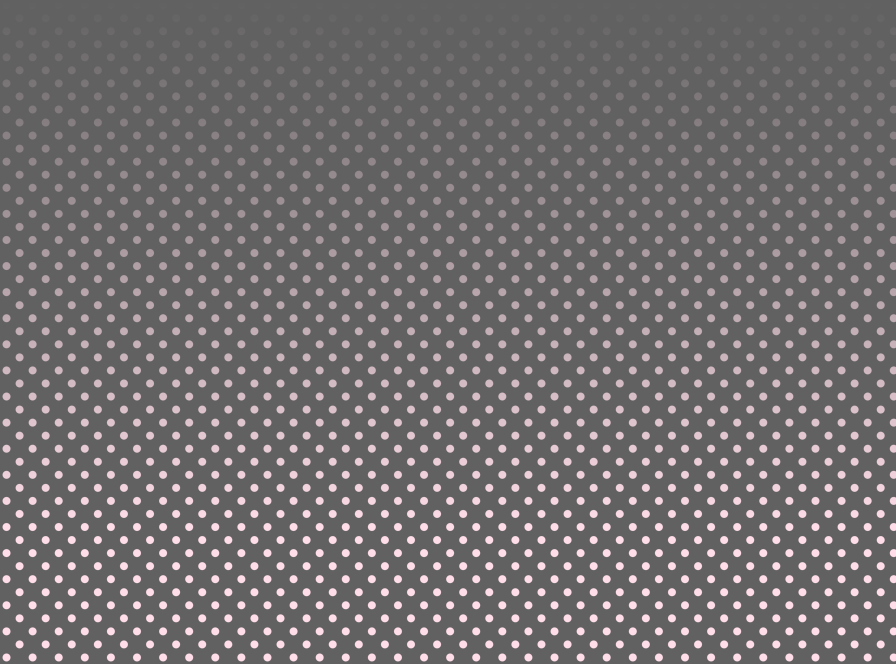
A Shadertoy shader for this pattern:

```glsl
const vec3 GREY = vec3(0.38);
const vec3 PINK = vec3(1.0, 0.87, 0.915);
const float CELL = 0.0393;      // lattice cell, in canvas heights
const float DOT_RADIUS = 0.152; // in cells
const float FADE_END = 0.2;     // height below which dots are solid

// Distance to the nearest point of a square lattice shifted by offset
float latticeDistance(vec2 p, vec2 offset) {
    return length(fract(p - offset + 0.5) - 0.5);
}

// Two interleaved lattices give staggered rows
float staggeredDots(vec2 p, float radius, float softness) {
    float d = min(latticeDistance(p, vec2(0.25)), latticeDistance(p, vec2(0.75)));
    return 1.0 - smoothstep(radius - softness, radius + softness, d);
}

// Opacity grows steadily from the top edge downwards
float verticalFade(float height, float solidHeight) {
    return clamp((1.0 - height) / (1.0 - solidHeight), 0.0, 1.0);
}

void mainImage(out vec4 fragColor, in vec2 fragCoord) {
    vec2 p = fragCoord / iResolution.y;
    float pixel = 1.0 / (iResolution.y * CELL);

    float dots = staggeredDots(p / CELL, DOT_RADIUS, max(0.7 * pixel, 0.02));
    float opacity = dots * verticalFade(p.y, FADE_END);

    fragColor = vec4(mix(GREY, PINK, opacity), 1.0);
}
```
